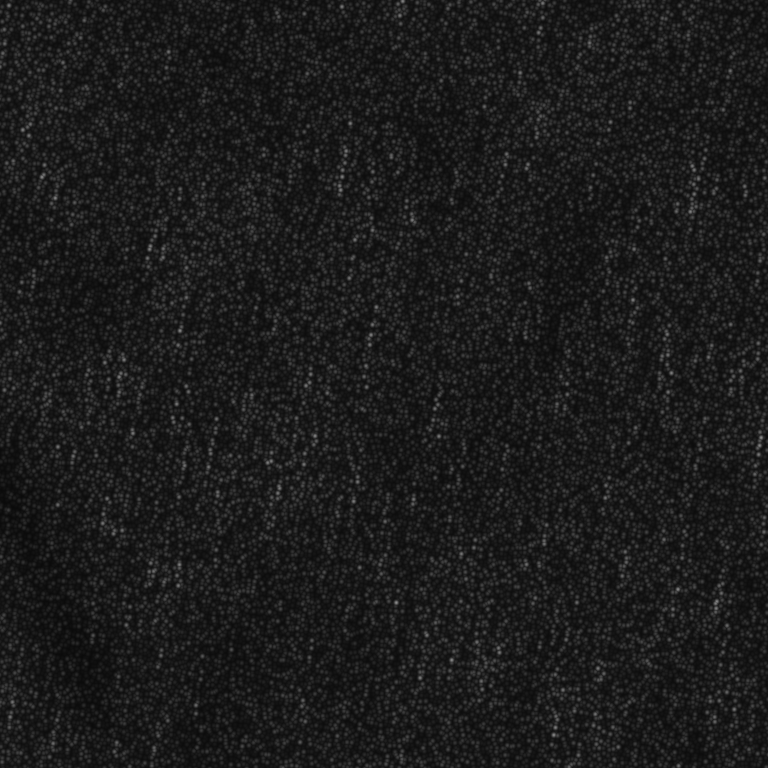
This texture is drawn by a three.js fragment shader. Its source:

```glsl
varying vec2 vUv;

const vec2 GRAIN_COUNT = vec2(182.0, 196.0);  // grains across and along the thread
const float THREAD_TILT = 0.16;               // radians, leaning right
const float GRAIN_JITTER = 0.8;
const vec2 GRAIN_FALLOFF = vec2(3.7, 2.9);
const float GRAIN_MIN = 0.035;
const float GRAIN_RANGE = 0.19;
const float STREAK_LENGTH = 13.0;             // in grains
const float STREAK_GAIN = 0.85;
const float MOTTLE_DEPTH = 0.12;
const float CREASE_WIDTH = 0.042;
const float CREASE_DEPTH = 0.36;
const vec2 CREASE_TOP = vec2(0.0, 0.39);
const vec2 CREASE_BOTTOM = vec2(0.13, 0.07);
const vec3 CLOTH_BLACK = vec3(0.047);
const vec3 GRAIN_TINT = vec3(1.0);

float hash(vec2 p) {
  vec3 q = fract(vec3(p.xyx) * 0.1031);
  q += dot(q, q.yzx + 33.33);
  return fract((q.x + q.y) * q.z);
}

// Smooth random brightness running along one thread
float threadNoise(vec2 cell) {
  float along = cell.y / STREAK_LENGTH + 7.0 * hash(vec2(cell.x, 3.0));
  float knot = floor(along);
  float blend = smoothstep(0.0, 1.0, along - knot);
  return mix(hash(vec2(cell.x, knot + 411.0)),
             hash(vec2(cell.x, knot + 412.0)), blend);
}

float grainLight(vec2 cell) {
  float speck = hash(cell + 71.0);
  float thread = threadNoise(cell);
  float streak = smoothstep(0.8, 1.0, thread);
  float light = GRAIN_MIN + GRAIN_RANGE * speck * speck;
  return light * (0.75 + 0.45 * thread + STREAK_GAIN * streak);
}

// Cellular grains: the brightest soft blob among the neighbours
float grains(vec2 p) {
  vec2 home = floor(p);
  float light = 0.0;
  for (int y = -1; y <= 1; y++) {
    for (int x = -1; x <= 1; x++) {
      vec2 cell = home + vec2(float(x), float(y));
      vec2 jitter = vec2(hash(cell + 17.0), hash(cell + 139.0)) - 0.5;
      vec2 d = p - cell - 0.5 - GRAIN_JITTER * jitter;
      float blob = exp(-dot(d * d, GRAIN_FALLOFF));
      light = max(light, blob * grainLight(cell));
    }
  }
  return light;
}

// Broad uneven wear from layered sines
float mottle(vec2 p) {
  float wave = sin(p.x * 9.0 + 2.5 * sin(p.y * 7.0 + 1.0));
  wave += sin(p.y * 15.0 - p.x * 6.0 + 2.0 * sin(p.x * 13.0));
  wave += 0.7 * sin(p.x * 31.0 + p.y * 23.0 + 2.0 * sin(p.y * 27.0));
  return 1.0 + MOTTLE_DEPTH * wave / 1.6;
}

float crease(vec2 p) {
  vec2 span = CREASE_BOTTOM - CREASE_TOP;
  float t = clamp(dot(p - CREASE_TOP, span) / dot(span, span), 0.0, 1.0);
  float d = length(p - CREASE_TOP - span * t) / CREASE_WIDTH;
  return 1.0 - CREASE_DEPTH * exp(-d * d);
}

void main() {
  float c = cos(THREAD_TILT);
  float s = sin(THREAD_TILT);
  vec2 weave = vec2(c * vUv.x - s * vUv.y, s * vUv.x + c * vUv.y);

  // Offset keeps the cell indices positive for the hash
  float light = grains(weave * GRAIN_COUNT + 200.0);
  float shade = mottle(vUv) * crease(vUv);

  vec3 colour = CLOTH_BLACK * mix(1.0, shade, 0.5) + GRAIN_TINT * light * shade;
  gl_FragColor = vec4(colour, 1.0);
}
```
